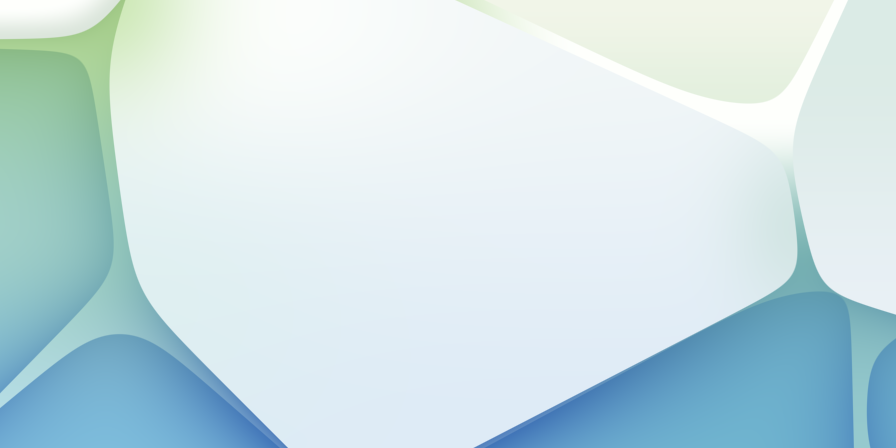
Reproduce this background procedurally as a WebGL 1 fragment shader.

```glsl
precision highp float;
// Soft cellular background: pale rounded plates float above sunken teal cells.
// Each cell is a smooth maximum of half-planes; its distance drives the fill,
// the inner shade of sunken cells and the shadow cast by raised plates.

uniform vec2 u_resolution;

const float ROUND = 0.029;
const vec3 WHITE = vec3(0.995, 1.0, 0.99);

// Signed distance to the line a-b, negative on its left side.
float edge(vec2 p, vec2 a, vec2 b) {
  vec2 d = normalize(b - a);
  return dot(p - a, vec2(d.y, -d.x));
}

float softTerm(float d) {
  return exp(min(d / ROUND, 60.0));
}

float softMax(float a, float b) {
  return ROUND * log(softTerm(a) + softTerm(b));
}

// Rounded region to the left of the open chain a-b-c-d.
float cell(vec2 p, vec2 a, vec2 b, vec2 c, vec2 d) {
  return softMax(softMax(edge(p, a, b), edge(p, b, c)), edge(p, c, d));
}

float coverage(float d, float pixel) {
  return 1.0 - smoothstep(-pixel, pixel, d);
}

float glow(vec2 p, vec2 center, vec2 size) {
  vec2 q = (p - center) / size;
  return exp(-dot(q, q));
}

// Vertical blend through three colours.
vec3 ramp(vec3 low, vec3 middle, vec3 high, float y) {
  return mix(mix(low, middle, smoothstep(0.0, 0.5, y)), high, smoothstep(0.45, 1.0, y));
}

// Sunken cell: darkest at its rim, clearing toward the inside.
vec3 sink(vec3 under, vec3 body, vec3 shade, float d, float pixel) {
  vec3 fill = mix(body, shade, 0.46 * exp(min(d, 0.0) / 0.09));
  return mix(under, fill, coverage(d, pixel));
}

// Shadow falling outside a raised plate.
vec3 castShadow(vec3 under, vec3 shade, float d, float reach, float strength) {
  return mix(under, shade, strength * exp(-max(d, 0.0) / reach));
}

void main() {
  vec2 p = gl_FragCoord.xy / u_resolution * vec2(2.0, 1.0);
  float pixel = 0.8 / u_resolution.y;

  // Raised plates
  float center = softMax(
    cell(p, vec2(0.307, 1.078), vec2(0.227, 0.87), vec2(0.299, 0.344), vec2(0.784, -0.141)),
    cell(p, vec2(0.784, -0.141), vec2(1.792, 0.38), vec2(1.755, 0.661), vec2(1.016, 1.0)));
  float topLeft = cell(p, vec2(-0.2, 0.911), vec2(0.206, 0.914), vec2(0.357, 1.112), vec2(0.2, 1.6));
  float right = cell(p, vec2(1.893, 1.0), vec2(1.75, 0.688), vec2(1.828, 0.349), vec2(2.018, 0.292));
  float top = cell(p, vec2(1.081, 1.0), vec2(1.589, 0.758), vec2(1.74, 0.758), vec2(1.862, 1.0));

  // Sunken cells
  float left = cell(p, vec2(0.0, 0.122), vec2(0.268, 0.396), vec2(0.195, 0.885), vec2(0.0, 0.891));
  float lowLeft = cell(p, vec2(0.625, 0.0), vec2(0.315, 0.271), vec2(0.219, 0.271), vec2(0.0, 0.089));
  float lowRight = cell(p, vec2(1.906, 0.0), vec2(1.898, 0.359), vec2(1.745, 0.359), vec2(1.081, 0.0));
  float corner = cell(p, vec2(2.083, 0.297), vec2(1.938, 0.214), vec2(1.925, -0.016), vec2(2.3, -0.6));

  // Ridges between the cells, lit at the upper right
  float light = smoothstep(0.4, 0.74, p.y) * smoothstep(0.7, 1.3, p.x);
  vec3 shade = ramp(vec3(0.2, 0.39, 0.69), vec3(0.36, 0.6, 0.62), vec3(0.5, 0.68, 0.42), p.y);
  vec3 ridge = ramp(vec3(0.72, 0.87, 0.91), vec3(0.63, 0.82, 0.76), vec3(0.73, 0.87, 0.61), p.y);
  vec3 color = mix(ridge, vec3(0.5, 0.74, 0.74), 0.6 * smoothstep(1.2, 1.8, p.x));
  color = mix(color, WHITE, light);

  vec3 body = ramp(vec3(0.51, 0.76, 0.87), vec3(0.64, 0.82, 0.79), vec3(0.61, 0.8, 0.61), p.y);
  body = mix(body, vec3(0.43, 0.71, 0.8), 0.75 * smoothstep(0.8, 1.7, p.x));
  color = sink(color, body, shade, left, pixel);
  color = sink(color, body, shade, lowLeft, pixel);
  color = sink(color, body, shade, lowRight, pixel);
  color = sink(color, body, shade, corner, pixel);

  // Shadows under the plates
  float depth = mix(0.78, 0.22, smoothstep(0.0, 0.6, p.y)) * (1.0 - light);
  color = castShadow(color, shade, center, 0.075, depth);
  color = castShadow(color, shade, right, 0.05, depth);
  color = castShadow(color, shade, topLeft, 0.035, 0.35 * (1.0 - light));

  // Plate fills
  vec3 topFill = mix(vec3(0.89, 0.94, 0.87), vec3(0.945, 0.96, 0.91), smoothstep(0.75, 1.0, p.y));
  color = mix(color, topFill, coverage(top, pixel));

  vec3 rightFill = mix(vec3(0.91, 0.94, 0.96), vec3(0.86, 0.92, 0.9), smoothstep(0.3, 0.9, p.y));
  color = mix(color, rightFill, coverage(right, pixel));

  vec3 cornerFill = mix(vec3(0.86, 0.9, 0.86), WHITE, smoothstep(0.0, 0.07, -topLeft));
  color = mix(color, cornerFill, coverage(topLeft, pixel));

  vec3 fill = mix(vec3(0.87, 0.92, 0.965), vec3(0.945, 0.965, 0.97), smoothstep(0.0, 0.95, p.y));
  fill = mix(fill, vec3(0.86, 0.94, 0.93), 0.6 * glow(p, vec2(0.3, 0.35), vec2(0.45, 0.4)));
  fill = mix(fill, WHITE, 0.85 * glow(p, vec2(0.58, 0.98), vec2(0.42, 0.3)));
  fill = mix(fill, vec3(0.76, 0.89, 0.64), 0.8 * glow(p, vec2(0.23, 1.02), vec2(0.2, 0.23)));
  fill = mix(fill, vec3(0.79, 0.88, 0.86), 0.7 * glow(p, vec2(1.78, 0.5), vec2(0.15, 0.2)));
  color = mix(color, fill, coverage(center, pixel));

  gl_FragColor = vec4(color, 1.0);
}
```
